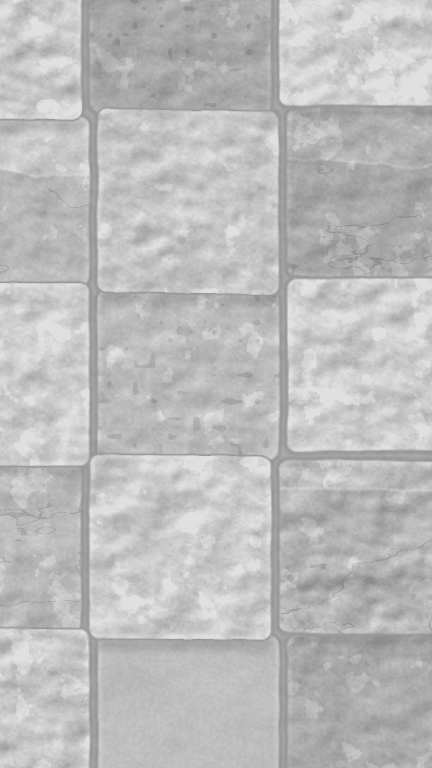
Reproduce this texture procedurally as a WebGL 1 fragment shader.

```glsl
precision highp float;
// Pale wall of rough stone blocks: three columns, five rows, alternately raised and recessed.
uniform vec2 u_resolution;

float hash(vec2 p) {
  vec3 q = fract(vec3(p.xyx) * 0.1031);
  q += dot(q, q.yzx + 33.33);
  return fract((q.x + q.y) * q.z);
}

float noise(vec2 p) {
  vec2 i = floor(p), f = fract(p);
  f = f * f * (3.0 - 2.0 * f);
  return mix(mix(hash(i), hash(i + vec2(1, 0)), f.x),
             mix(hash(i + vec2(0, 1)), hash(i + vec2(1, 1)), f.x), f.y);
}

float fbm(vec2 p) {
  float sum = 0.0, amp = 0.5;
  for (int i = 0; i < 5; i++) {
    sum += amp * noise(p);
    p = mat2(1.6, 1.2, -1.2, 1.6) * p + 7.3;
    amp *= 0.52;
  }
  return sum;
}

// Smooth fall from 1 at low to 0 at high
float fade(float low, float high, float x) {
  return 1.0 - smoothstep(low, high, x);
}

float roundBox(vec2 p, vec2 size, float radius) {
  vec2 q = abs(p) - size + radius;
  return length(max(q, 0.0)) + min(max(q.x, q.y), 0.0) - radius;
}

// Base grey of the block at (column, row)
float blockTone(vec2 id) {
  vec3 t = id.y < 0.5 ? vec3(0.79, 0.65, 0.80)
         : id.y < 1.5 ? vec3(0.72, 0.77, 0.645)
         : id.y < 2.5 ? vec3(0.805, 0.73, 0.795)
         : id.y < 3.5 ? vec3(0.72, 0.79, 0.69)
         : vec3(0.765, 0.74, 0.665);
  return id.x < 0.5 ? t.x : id.x < 1.5 ? t.y : t.z;
}

void main() {
  // The wall is 9 by 16 units, with y running down
  vec2 uv = gl_FragCoord.xy / u_resolution;
  vec2 p = vec2(uv.x, 1.0 - uv.y) * vec2(9.0, 16.0);
  vec2 wobble = 0.07 * (vec2(fbm(p * 1.3), fbm(p * 1.3 + 40.0)) - 0.5);

  // Find the block on top here, and the distance to raised blocks
  float best = 100.0, edge = 1.0, raised = 0.0, rim = 10.0, shade = 10.0;
  vec2 id = vec2(0.0), local = vec2(0.0);
  for (int r = 0; r < 5; r++) {
    for (int c = 0; c < 3; c++) {
      vec2 cell = vec2(float(c), float(r));
      bool right = c == 2;
      float up = 1.0 - mod(cell.x + cell.y, 2.0);
      if (right && r > 2) up = 1.0 - up;
      vec2 center = vec2(-0.08, 0.6) + vec2(3.95, 3.6) * cell;
      center.x += 0.11 * sin(cell.y * 2.1 - 1.6);
      if (right && r < 3) center.y -= 0.2;
      vec2 size = vec2(1.89, up > 0.5 ? (right ? 1.8 : 1.91) : 1.76);
      vec2 q = p - center + wobble;
      q.y += q.x * 0.03 * (hash(cell + 5.0) - 0.5);
      float d = roundBox(q, size, 0.2);
      if (up > 0.5) {
        rim = min(rim, d);
        shade = min(shade, roundBox(q - vec2(0.0, 0.17), size, 0.2));
      }
      float key = d - (d < 0.0 ? 10.0 * up : 0.0);
      if (key < best) {
        best = key; edge = d; raised = up; id = cell; local = q;
      }
    }
  }

  // Chipped stone lit from above
  vec2 s = p + id * 17.0;
  float flatFace = step(3.5, id.y) * step(0.5, id.x) * step(id.x, 1.5);
  float rough = mix(mix(0.22, 0.34, raised), 0.05, flatFace);
  vec2 facet = s * vec2(1.7, 2.4);
  float relief = fbm(facet + vec2(0.1, 0.2)) - fbm(facet - vec2(0.1, 0.2));
  float tone = blockTone(id) + rough * relief;
  tone += 0.06 * (fbm(s * 0.9 + 9.0) - 0.5);
  tone += 0.035 * (noise(p * 17.0) - 0.5) + 0.025 * (noise(p * 32.0) - 0.5);

  // Stepped ledge and long cracks on the outer blocks
  float outer = step(0.5, abs(id.x - 1.0));
  float odd = mod(id.y, 2.0) * outer;
  float ledged = odd * (id.x < 0.5 && id.y > 2.0 ? 0.0 : 1.0);
  float wave = id.y < 2.0 ? 0.35 * (fbm(vec2(s.x * 1.1, 3.0)) - 0.5) : 0.0;
  float drop = local.y + (id.y < 2.0 ? 0.6 : 1.2) + wave;
  tone += ledged * (0.075 - 0.015 * id.x) * fade(-0.05, 0.05, drop);
  tone += ledged * 0.06 * fade(0.0, 0.06, abs(drop));
  float vein = abs(fbm(s * vec2(0.45, 1.0) + 2.0) - 0.5);
  tone -= odd * 0.09 * fade(0.0, 0.012, vein) * smoothstep(0.1, 0.3, drop);

  // Dark pits and pale chips
  float pit = smoothstep(0.83, 0.9, noise(s * 5.5)) * (1.0 - raised);
  tone -= 0.07 * pit * (1.0 - outer) * (1.0 - flatFace);
  float chip = smoothstep(0.64, 0.7, fbm(s * 2.2 + 31.0));
  tone += 0.07 * chip * (1.0 - flatFace);

  // Worn rim, shadow below raised blocks, then the joints
  tone += 0.035 * smoothstep(-0.14, -0.05, edge);
  tone -= (1.0 - raised) * 0.085 * fade(-0.08, 0.22, shade);
  float joint = smoothstep(-0.035, 0.025, edge);
  joint = max(joint, (1.0 - raised) * fade(0.0, 0.06, rim));
  float jointTone = 0.6 + 0.06 * smoothstep(0.03, 0.12, edge) + 0.03 * (noise(p * 9.0) - 0.5);
  tone = mix(tone, jointTone, joint);

  gl_FragColor = vec4(vec3(clamp(tone, 0.55, 0.88)), 1.0);
}
```
